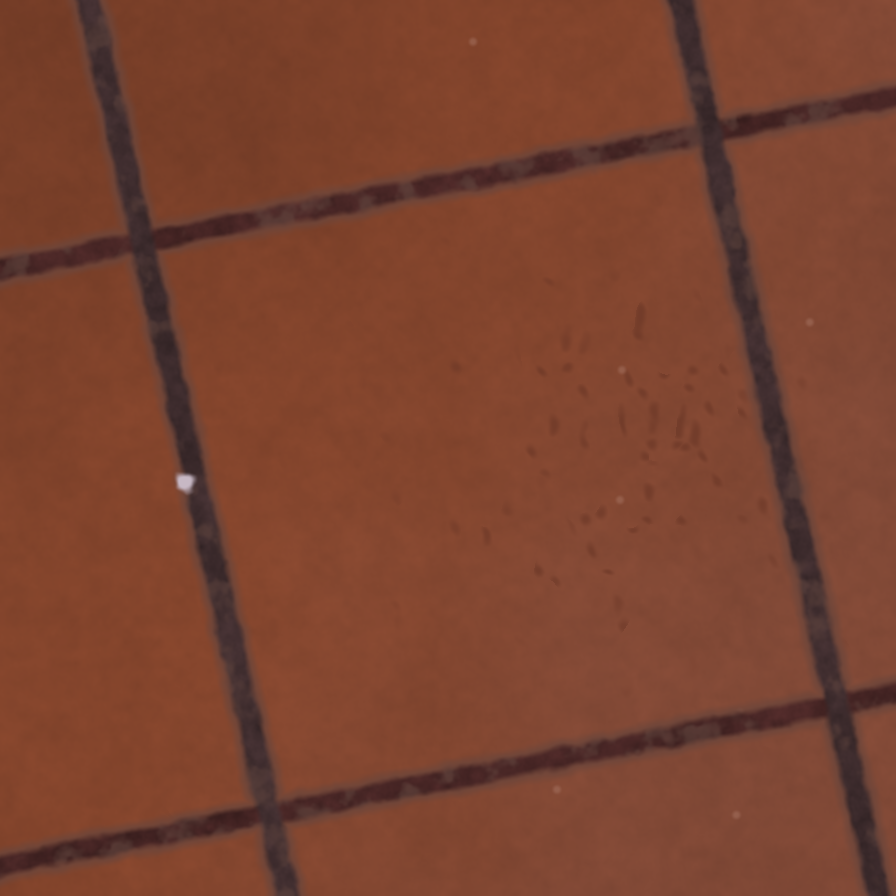
Write a WebGL 1 fragment shader that draws this texture.

```glsl
precision highp float;
// Tilted terracotta floor tiles with gritty worn joints, fine grain, faint pits and pale flecks.

uniform vec2 u_resolution;

// Lattice: one joint crossing and the two edges of a tile
const vec2 CROSSING = vec2(0.159, 0.730);
const vec2 EDGE_ACROSS = vec2(0.6335, 0.1220);
const vec2 EDGE_UP = vec2(-0.1415, 0.6385);
const float TILE_SIZE = 0.648;

// Half widths of the steep (x) and shallow (y) joints
const vec2 JOINT_HALF = vec2(0.0128, 0.0108);
const float JOINT_SOFT = 0.0046;
const float JOINT_WOBBLE = 0.007;
const float RIM_WIDTH = 0.014;

const vec3 CLAY = vec3(0.524, 0.272, 0.174);
const vec3 CLAY_PALE = vec3(0.505, 0.285, 0.212);
const vec3 CLAY_DARK = vec3(0.415, 0.212, 0.148);
const vec3 RIM = vec3(0.425, 0.272, 0.228);
const vec3 STEEP_JOINT = vec3(0.242, 0.172, 0.178);
const vec3 SHALLOW_JOINT = vec3(0.275, 0.145, 0.142);
const vec3 JOINT_DUST = vec3(0.385, 0.275, 0.245);
const vec3 FLECK = vec3(0.640, 0.440, 0.370);
const vec3 CHIP = vec3(0.780, 0.720, 0.770);

const float GRAIN = 0.07;
const vec2 PIT_CENTRE = vec2(0.69, 0.49);
const vec2 CHIP_CENTRE = vec2(0.208, 0.462);
const float CHIP_RADIUS = 0.0105;

vec2 hash2(vec2 p) {
  vec2 q = vec2(dot(p, vec2(127.1, 311.7)), dot(p, vec2(269.5, 183.3)));
  return fract(sin(q) * 43758.55);
}

float valueNoise(vec2 p) {
  vec2 i = floor(p);
  vec2 f = fract(p);
  f = f * f * (3.0 - 2.0 * f);
  float low = mix(hash2(i).x, hash2(i + vec2(1.0, 0.0)).x, f.x);
  float high = mix(hash2(i + vec2(0.0, 1.0)).x, hash2(i + 1.0).x, f.x);
  return mix(low, high, f.y);
}

float layeredNoise(vec2 p) {
  float sum = 0.0;
  float weight = 0.5;
  for (int i = 0; i < 3; i++) {
    sum += weight * valueNoise(p);
    p = mat2(1.6, 1.2, -1.2, 1.6) * p + 3.7;
    weight *= 0.5;
  }
  return sum / 0.875;
}

// Cellular noise: x is the distance to the nearest point, y its random value
vec2 cellular(vec2 p) {
  vec2 cell = floor(p);
  vec2 nearest = vec2(9.0, 0.0);
  for (int y = -1; y <= 1; y++) {
    for (int x = -1; x <= 1; x++) {
      vec2 id = cell + vec2(float(x), float(y));
      float d = length(id + hash2(id) - p);
      if (d < nearest.x) nearest = vec2(d, hash2(id + 41.0).x);
    }
  }
  return nearest;
}

// Canvas position to tile coordinates, with whole numbers on the joints
vec2 toLattice(vec2 p) {
  vec2 d = p - CROSSING;
  float area = EDGE_ACROSS.x * EDGE_UP.y - EDGE_ACROSS.y * EDGE_UP.x;
  return vec2(d.x * EDGE_UP.y - d.y * EDGE_UP.x,
              EDGE_ACROSS.x * d.y - EDGE_ACROSS.y * d.x) / area;
}

vec3 clayColor(vec2 p) {
  float mottle = layeredNoise(p * 6.0) - 0.5;
  float paleness = smoothstep(0.5, 1.3, p.x + 0.5 * (1.0 - p.y) + 0.3 * mottle);
  vec3 color = mix(CLAY, CLAY_PALE, paleness);
  // Dimmer toward the upper left, then cloudy mottling and fine grain
  color *= 1.0 - 0.13 * smoothstep(0.75, 0.0, length(p - vec2(0.0, 1.0)));
  color *= 1.0 + 0.07 * mottle + 0.06 * (layeredNoise(p * 28.0) - 0.5);
  color *= 1.0 + GRAIN * (layeredNoise(p * 85.0 + 13.0) - 0.5);
  // Small slanted pits gather in one worn patch and are rare elsewhere
  vec2 slanted = vec2(p.x + 0.5 * p.y, p.y - 0.5 * p.x) * vec2(50.0, 34.0);
  vec2 pit = cellular(slanted + 2.0 * layeredNoise(p * 18.0));
  float worn = 0.05 + 0.36 * exp(-32.0 * dot(p - PIT_CENTRE, p - PIT_CENTRE));
  float depth = smoothstep(0.0, 0.18, worn - pit.y);
  color = mix(color, CLAY_DARK, 0.6 * depth * smoothstep(0.45, 0.05, pit.x));
  // A few tiny pale flecks
  vec2 fleck = cellular(p * 22.0 + 8.0);
  return mix(color, FLECK, 0.55 * step(0.988, fleck.y) * smoothstep(0.15, 0.03, fleck.x));
}

void main() {
  vec2 p = gl_FragCoord.xy / u_resolution;
  float soft = max(JOINT_SOFT, 1.0 / min(u_resolution.x, u_resolution.y));
  vec2 lattice = toLattice(p);
  vec3 color = clayColor(p);

  // Signed distance to both joint families, with ragged edges
  vec2 toJoint = (0.5 - abs(fract(lattice) - 0.5)) * TILE_SIZE;
  vec2 ragged = vec2(layeredNoise(p * 48.0), layeredNoise(p * 48.0 + 19.0)) - 0.5;
  vec2 d = toJoint - JOINT_HALF + JOINT_WOBBLE * ragged;
  vec2 joint = 1.0 - smoothstep(-soft, soft, d);

  // Greyed rim, then the joints with grit and patches of dust
  float rim = 1.0 - smoothstep(0.002, RIM_WIDTH, min(d.x, d.y));
  color = mix(color, RIM, 0.8 * rim);
  float dust = smoothstep(0.48, 0.78, layeredNoise(p * 44.0 + 7.0));
  float shade = 0.66 + 0.34 * layeredNoise(p * 16.0 + 31.0) + 0.34 * layeredNoise(p * 90.0);
  color = mix(color, mix(SHALLOW_JOINT * shade, JOINT_DUST, 0.6 * dust), joint.y);
  color = mix(color, mix(STEEP_JOINT * shade, JOINT_DUST, 0.5 * dust), joint.x);

  // One bright ragged chip lodged in a joint
  vec2 toChip = p - CHIP_CENTRE + 0.012 * ragged;
  float chip = length(toChip * vec2(0.9, 1.15));
  color = mix(color, CHIP, 1.0 - smoothstep(CHIP_RADIUS - soft, CHIP_RADIUS + soft, chip));
  gl_FragColor = vec4(color, 1.0);
}
```
